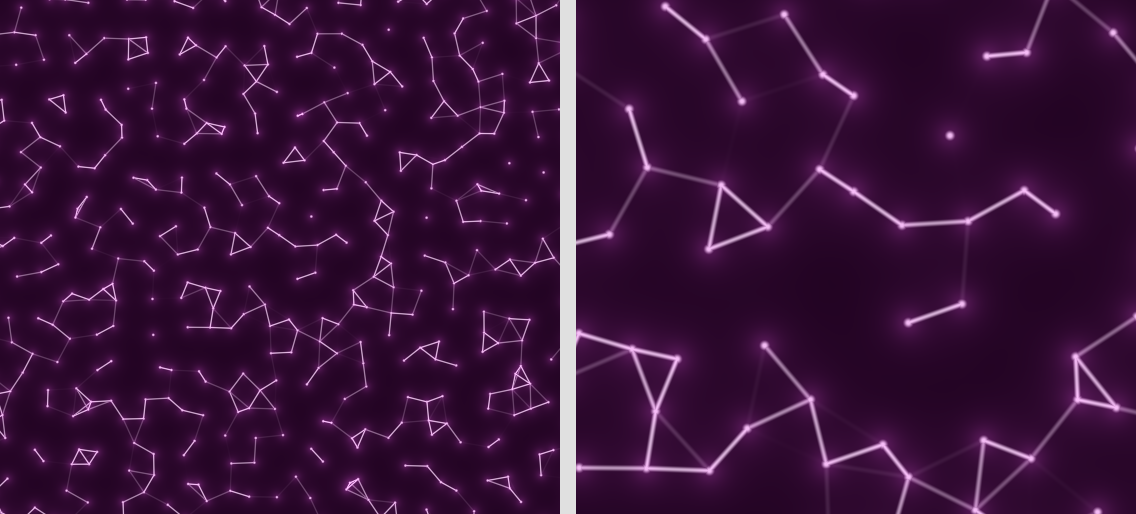
Left, the full canvas; right, a detail of the centre.
Give the GLSL for this pattern, as a WebGL 1 fragment shader.

```glsl
precision highp float;
// Plexus network: glowing nodes joined by thin lines on dark purple.
// Each cell of a jittered grid holds one node; nodes closer than a set
// reach are linked, and the links fade out as they approach that reach.

uniform vec2 u_resolution;

const float ROWS = 18.8;           // grid cells over the canvas height
const float JITTER = 0.90;         // share of the cell a node may roam
const float LINK_FULL = 0.74;      // links up to this length are bright
const float LINK_REACH = 1.08;     // links vanish at this length
const float LINE_RADIUS = 0.048;   // half width of a link, in cells
const float DOT_RADIUS = 0.075;    // node radius, in cells
const float HALO_STRENGTH = 0.0135;
const float HALO_SOFTNESS = 0.035;
const float HALO_REACH = 1.1;      // distance where a halo has died out

const vec3 BACKGROUND = vec3(0.134, 0.014, 0.136);
const vec3 HALO_COLOR = vec3(0.50, 0.20, 0.50);
const vec3 LINK_COLOR = vec3(0.62, 0.64, 0.62);

vec2 hash2(vec2 p) {
    vec2 q = vec2(dot(p, vec2(127.1, 311.7)), dot(p, vec2(269.5, 183.3)));
    return fract(sin(q) * 43758.5453);
}

// Node position relative to the current cell's lower left corner
vec2 nodeAt(vec2 cell, vec2 offset) {
    return offset + 0.5 + JITTER * (hash2(cell + offset) - 0.5);
}

float segmentDistance(vec2 p, vec2 a, vec2 b) {
    vec2 ab = b - a;
    float t = clamp(dot(p - a, ab) / max(dot(ab, ab), 0.0001), 0.0, 1.0);
    return length(p - a - ab * t);
}

float link(vec2 p, vec2 a, vec2 b) {
    float core = 1.0 - smoothstep(0.0, LINE_RADIUS, segmentDistance(p, a, b));
    return core * (1.0 - smoothstep(LINK_FULL, LINK_REACH, distance(a, b)));
}

float halo(float d) {
    float fade = max(0.0, 1.0 - d * d / (HALO_REACH * HALO_REACH));
    return HALO_STRENGTH * fade / (d * d + HALO_SOFTNESS);
}

void main() {
    vec2 grid = gl_FragCoord.xy / u_resolution.y * ROWS;
    vec2 cell = floor(grid);
    vec2 p = fract(grid);

    vec2 center = nodeAt(cell, vec2(0.0));
    float glow = 0.0;
    float bright = 0.0;

    // Nodes and halos of the 3x3 neighbourhood, links to the middle node
    for (int y = -1; y <= 1; y++) {
        for (int x = -1; x <= 1; x++) {
            vec2 node = nodeAt(cell, vec2(float(x), float(y)));
            float d = distance(p, node);
            glow += halo(d);
            bright = max(bright, 1.0 - smoothstep(0.01, DOT_RADIUS, d));
            if (x != 0 || y != 0) {
                bright = max(bright, link(p, center, node));
            }
        }
    }

    // Links between side neighbours that cut across this cell's corners
    vec2 side = vec2(1.0, 0.0);
    for (int i = 0; i < 4; i++) {
        vec2 nextSide = vec2(-side.y, side.x);
        bright = max(bright, link(p, nodeAt(cell, side), nodeAt(cell, nextSide)));
        side = nextSide;
    }

    vec3 color = BACKGROUND + HALO_COLOR * glow + LINK_COLOR * bright;
    gl_FragColor = vec4(min(color, 1.0), 1.0);
}
```
